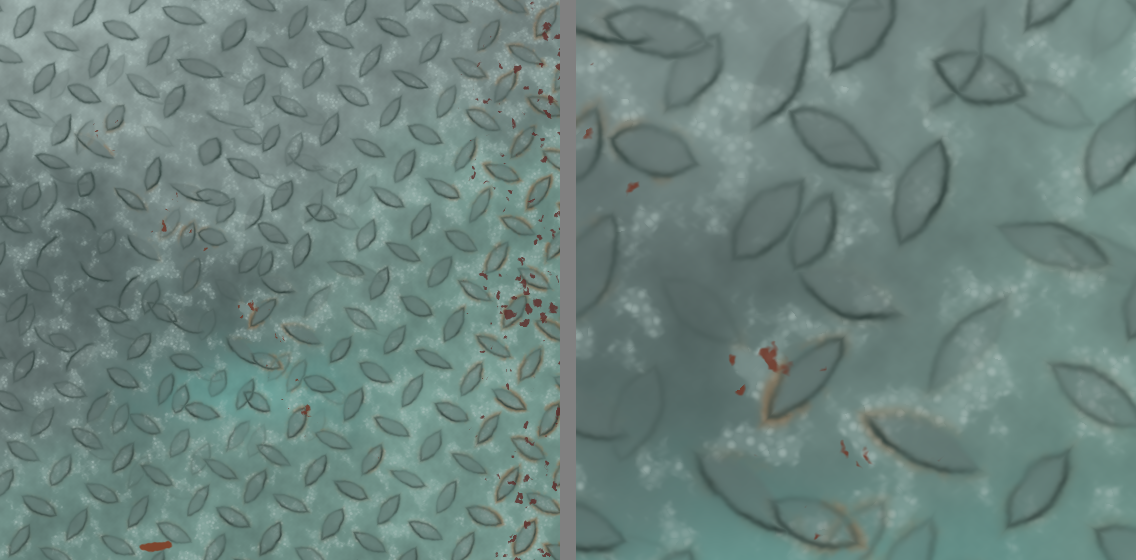
Left: the whole. Right: its middle third, enlarged.
A Shadertoy shader for this texture:

```glsl
#define STEP_P vec2(0.0674, -0.0352)
#define STEP_Q vec2(0.0374, 0.0592)
#define ORIGIN vec2(0.492, 0.902)
#define HALF_LENGTH 0.0325
#define HALF_WIDTH 0.0125
#define RIM_WIDTH 0.0023
#define RIM_STRENGTH 0.8
#define SPECK_CELLS 55.0
#define GRAIN_CELLS 150.0

const vec3 GREY = vec3(0.475, 0.54, 0.53), TEAL = vec3(0.445, 0.58, 0.545);
const vec3 AQUA = vec3(0.43, 0.66, 0.63), PALE = vec3(0.68, 0.75, 0.735);
const vec3 SOOT = vec3(0.27, 0.335, 0.33), STUD = vec3(0.37, 0.425, 0.415);
const vec3 RIM = vec3(0.19, 0.255, 0.24), OCHRE = vec3(0.56, 0.41, 0.27);
const vec3 RUST = vec3(0.36, 0.17, 0.16), FLAKE = vec3(0.50, 0.22, 0.12);

vec3 hash3(vec2 p) {
    vec3 q = fract(p.xyx * vec3(0.1031, 0.1030, 0.0973));
    q += dot(q, q.yxz + 33.33);
    return fract((q.xxy + q.yzz) * q.zyx);
}
// Layered, folded sines, roughly -1 to 1
float waves(vec2 p) {
    float sum = 0.0, amp = 0.5;
    for (int i = 0; i < 5; i++, amp *= 0.6) {
        p = mat2(0.8, 0.6, -0.6, 0.8) * p * 1.8 + 1.7;
        sum += amp * sin(p.x + 1.5 * sin(p.y));
    }
    return sum;
}
// Cellular noise: distance to the nearest point and its random value
vec2 cells(vec2 p) {
    vec2 best = vec2(9.0, 0.0);
    for (int k = 0; k < 9; k++) {
        vec2 id = floor(p) + vec2(k % 3 - 1, k / 3 - 1);
        vec3 h = hash3(id);
        float d = length(p - id - h.xy);
        if (d < best.x) best = vec2(d, h.z);
    }
    return best;
}
float segment(vec2 p, vec2 a, vec2 b) {
    vec2 ab = b - a;
    return length(p - a - ab * clamp(dot(p - a, ab) / dot(ab, ab), 0.0, 1.0));
}
float glow(float d, float width) { return exp(-d * d / (width * width)); }

// How scrambled the tread is around a point
float disorder(vec2 p) { return smoothstep(0.48, 0.18, length(p - vec2(0.31, 0.52))); }

// Lens studs along alternating lattice axes; x = rim, y = fill, z = halo
vec3 tread(vec2 p, vec2 origin, float salt, float ghost) {
    mat2 lattice = mat2(STEP_P, STEP_Q);
    vec2 base = floor(inverse(lattice) * (p - origin) + 0.5);
    float wobble = 0.0016 * waves(p * 50.0);
    vec3 marks = vec3(0.0);
    for (int k = 0; k < 9; k++) {
        vec2 id = base + vec2(k % 3 - 1, k / 3 - 1);
        vec2 centre = origin + lattice * id;
        float mess = disorder(centre);
        vec3 h = hash3(id + salt), g = hash3(id + salt + 57.0);
        centre += (h.xy - 0.5) * mix(0.007, 0.026, mess);
        vec2 axis = normalize(mod(id.x + id.y, 2.0) < 0.5 ? STEP_P : STEP_Q);
        float turn = (h.z - 0.5) * mix(0.15, 0.45, mess);
        axis = mat2(cos(turn), sin(turn), -sin(turn), cos(turn)) * axis;
        vec2 d = p - centre;
        vec2 q = vec2(dot(d, axis), dot(d, vec2(axis.y, -axis.x)));
        float w = HALF_WIDTH * mix(0.85, 1.1, g.x);
        float len = HALF_LENGTH * mix(1.0, mix(0.75, 1.1, g.y), mess);
        float radius = (len * len + w * w) / (2.0 * w);
        float sd = length(vec2(q.x, abs(q.y) + radius - w)) - radius + wobble;
        // Lower edge is heavier; scrambled studs wear to a single arc
        float side = 0.75 + 0.25 * clamp(q.y / w, -1.0, 1.0);
        float arc = smoothstep(-0.4, 0.6, q.y / w * sign(g.x - 0.35));
        side = mix(side, arc, mess * step(0.72, g.y));
        float strength = mix(1.0 - 0.25 * g.z, smoothstep(-0.2, 0.5, g.z), mess);
        strength *= mix(1.0, mess * step(0.5, h.z), ghost);
        float rim = 0.8 * glow(sd, RIM_WIDTH) + 0.2 * glow(sd, 0.006);
        vec3 mark = vec3(rim * side, smoothstep(0.002, -0.003, sd), glow(sd - 0.002, 0.0045));
        marks = max(marks, mark * strength);
    }
    return marks;
}

void mainImage(out vec4 fragColor, in vec2 fragCoord) {
    vec2 p = fragCoord / iResolution.y;
    float cloud = waves(p * 5.0), fine = waves(p * 38.0), blotch = waves(p * 13.0 + 4.0);
    // Painted metal: grey sheen, teal lower right, soot at the left
    float teal = smoothstep(-0.12, 0.33, 0.7 * p.x - p.y + 0.25 + 0.08 * cloud);
    vec3 col = mix(GREY, TEAL, teal);
    col = mix(col, PALE, 0.55 * glow(length(p - vec2(0.08, 0.97)), 0.27));
    float soot = segment(p, vec2(0.08, 0.57), vec2(0.36, 0.4)) + 0.04 * blotch;
    col = mix(col, SOOT, 0.55 * glow(soot, 0.17));
    col = mix(col, SOOT, 0.3 * glow(length(p - vec2(0.15, 0.2)), 0.27));
    float aqua = length((p - vec2(0.46, 0.3)) * vec2(0.4, 1.0)) + 0.03 * blotch + 0.01 * fine;
    col = mix(col, AQUA, 0.75 * glow(aqua, 0.07));
    col *= 1.0 + 0.06 * cloud + 0.07 * blotch + 0.05 * fine;
    // Pale scuffs broken into grains
    vec2 grain = cells(p * GRAIN_CELLS);
    float rightEdge = smoothstep(0.78, 0.95, p.x + 0.05 * blotch);
    float scuff = smoothstep(0.1, 0.8, fine + 0.4 * blotch + 0.35 * rightEdge);
    col = mix(col, PALE, scuff * (0.2 + 0.45 * smoothstep(0.6, 0.1, grain.x) * grain.y));
    // Studs, with misplaced ghosts where the tread is scrambled
    float shift = 0.035 * smoothstep(0.45, 0.3, p.x) * smoothstep(0.6, 0.8, p.y);
    vec2 t = p + vec2(shift, 0.0);
    vec3 studs = tread(t, ORIGIN, 0.0, 0.0);
    studs = max(studs, 0.85 * tread(t, ORIGIN + 0.5 * STEP_P, 131.0, 1.0));
    float chain = glow(segment(p, vec2(0.2, 0.74), vec2(0.64, 0.19)), 0.05);
    float decay = max(rightEdge, chain * smoothstep(-0.4, 0.4, blotch));
    col = mix(col, STUD, 0.42 * studs.y);
    col = mix(col, OCHRE, studs.z * (0.12 * teal + 0.55 * decay) * smoothstep(-0.6, 0.5, fine));
    col = mix(col, RIM, RIM_STRENGTH * studs.x * clamp(0.85 + 0.4 * fine, 0.4, 1.15));
    // Rust specks and one loose flake
    vec2 speck = cells(p * SPECK_CELLS + 0.45 * vec2(fine, waves(p * 60.0)));
    float size = 0.45 * smoothstep(0.6, 1.0, speck.y) * decay;
    float rust = smoothstep(size, size - 0.2, speck.x) * smoothstep(0.03, 0.15, size);
    col = mix(col, mix(RUST, FLAKE, 0.6 * chain), 0.8 * rust);
    float flake = segment(p, vec2(0.255, 0.022), vec2(0.3, 0.027)) + 0.003 * fine;
    col = mix(col, FLAKE, 0.85 * smoothstep(0.008, 0.004, flake));
    fragColor = vec4(clamp(col, 0.0, 1.0), 1.0);
}
```
